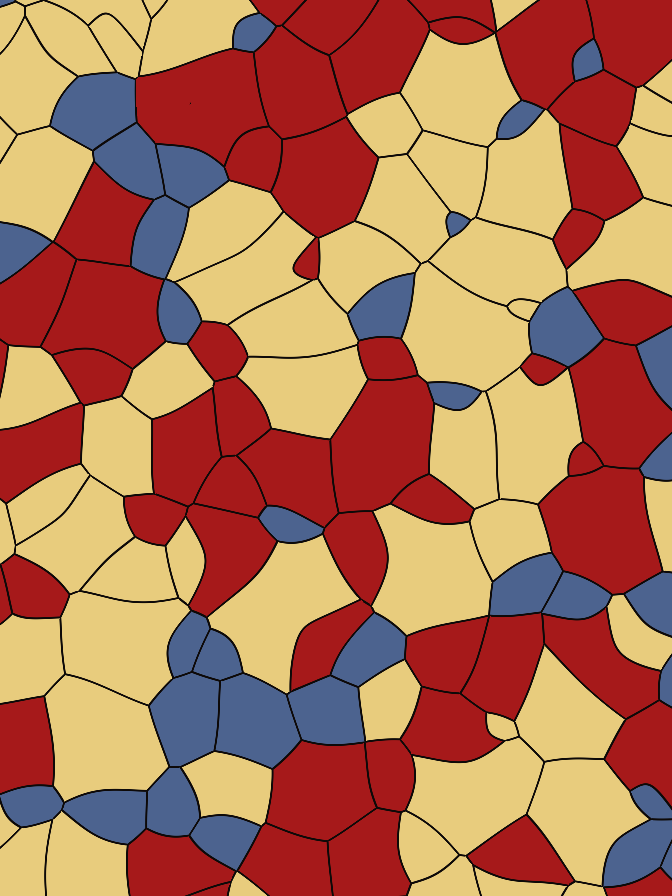
Reproduce this pattern procedurally as a WebGL 2 fragment shader.

```glsl
#version 300 es
precision highp float;

uniform vec2 u_resolution;
out vec4 fragColor;

float hash(vec2 p) {
    return fract(sin(dot(p, vec2(127.1, 311.7))) * 43758.5453);
}

// Share out the three grain kinds: 0 blue, 1 red, 2 cream
int grainKind(vec2 id) {
    float pick = hash(id + 17.3);
    return pick < 0.22 ? 0 : (pick < 0.59 ? 1 : 2);
}

// Blue grains stay small, cream ones grow largest
float grainRadius(vec2 id) {
    float size = hash(id + 41.9);
    int kind = grainKind(id);
    if (kind == 0) return mix(0.2, 0.45, size);
    return kind == 1 ? mix(0.1, 0.8, sqrt(size)) : mix(0.15, 0.9, sqrt(size));
}

vec3 grainColor(vec2 id) {
    int kind = grainKind(id);
    if (kind == 0) return vec3(0.30, 0.39, 0.56);
    return kind == 1 ? vec3(0.65, 0.10, 0.10) : vec3(0.91, 0.80, 0.49);
}

void main() {
    const float density = 13.0;
    vec2 p = gl_FragCoord.xy / u_resolution.y * density;

    // Gentle bend of the grain walls
    p += 0.06 * sin(p.yx * vec2(2.3, 2.7) + vec2(0.4, 1.9));

    // Two nearest grains, measured from their rims so that walls curve
    vec2 base = floor(p);
    vec2 nearestId = base;
    vec2 nearestDir = vec2(0.0);
    vec2 secondDir = vec2(0.0);
    float nearest = 1e3;
    float second = 1e3;
    for (int y = -3; y <= 3; y++) {
        for (int x = -3; x <= 3; x++) {
            vec2 id = base + vec2(x, y);
            vec2 jitter = vec2(hash(id), hash(id + 73.6));
            vec2 toSeed = id + 0.5 + 0.85 * (jitter - 0.5) - p;
            float center = length(toSeed);
            vec2 dir = toSeed / max(center, 1e-4);
            float rim = center - grainRadius(id);
            if (rim < nearest) {
                second = nearest;
                secondDir = nearestDir;
                nearest = rim;
                nearestDir = dir;
                nearestId = id;
            } else if (rim < second) {
                second = rim;
                secondDir = dir;
            }
        }
    }

    // Distance to the wall, in canvas heights
    float slope = max(length(nearestDir - secondDir), 0.3);
    float wall = (second - nearest) / slope / density;

    // Dark outline with a smoothed edge
    float soft = 0.4 / u_resolution.y;
    float fill = smoothstep(0.0011 - soft, 0.0011 + soft, wall);
    vec3 outline = vec3(0.05, 0.035, 0.03);
    fragColor = vec4(mix(outline, grainColor(nearestId), fill), 1.0);
}
```
